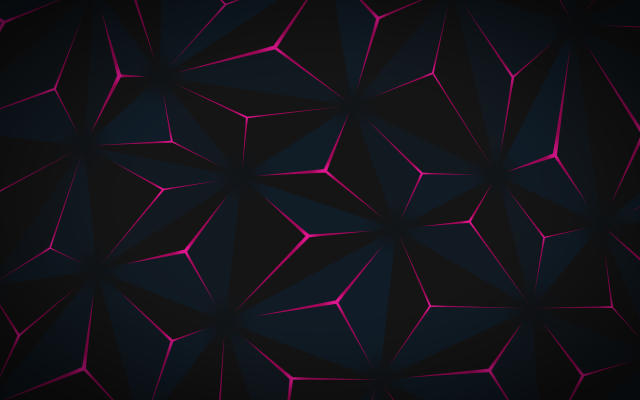
This background is drawn by a WebGL 1 fragment shader. Its source:

```glsl
precision highp float;

uniform vec2 u_resolution;

#define MESH_SIZE 0.372
#define MESH_JITTER 0.24
#define MESH_ANGLE 0.33
#define RIB_WIDTH 0.0060
#define HUB_RADIUS 0.085
#define VIGNETTE 0.62
#define CHARCOAL vec3(0.082, 0.082, 0.086)
#define NAVY vec3(0.061, 0.112, 0.156)
#define HUB_COLOR vec3(0.069, 0.082, 0.095)
#define RIB_CORE vec3(0.88, 0.09, 0.56)
#define RIB_TAIL vec3(0.63, 0.03, 0.35)

float hash(vec2 p) {
    vec3 q = fract(vec3(p.xyx) * 0.1031 + 0.37);
    q += dot(q, q.yzx + 33.33);
    return fract((q.x + q.y) * q.z);
}

// Jittered point of a triangular lattice
vec2 hubPosition(vec2 id) {
    vec2 jitter = vec2(hash(id + 17.0), hash(id + 59.0)) * 2.0 - 1.0;
    vec2 corner = vec2(id.x + 0.5 * id.y, 0.866 * id.y);
    return MESH_SIZE * (corner + MESH_JITTER * jitter);
}

// Signed distance to a line, positive on its left side
float leftOf(vec2 p, vec2 a, vec2 b) {
    vec2 d = b - a;
    vec2 q = p - a;
    return (d.x * q.y - d.y * q.x) / length(d);
}

// Soft facet between two hubs and the triangle's peak
vec4 facet(vec2 p, vec2 a, vec2 b, vec2 peak, vec2 edgeId, float side, float px) {
    float inside = min(leftOf(p, a, b), min(leftOf(p, b, peak), leftOf(p, peak, a)));
    float coverage = clamp(inside / (1.5 * px) + 0.5, 0.0, 1.0);

    // The two facets sharing a mesh edge get opposite tones
    float tone = abs(side - step(0.5, hash(edgeId + 7.0)));
    float strength = mix(0.4, 1.0, hash(edgeId + 31.0 * side + 83.0));
    vec3 color = mix(CHARCOAL, NAVY, tone * strength);

    float hubDistance = min(length(p - a), length(p - b));
    color = mix(HUB_COLOR, color, smoothstep(0.0, HUB_RADIUS, hubDistance));
    return vec4(color, 1.0) * coverage;
}

// Tapered rib running from the peak towards a hub
vec4 rib(vec2 p, vec2 peak, vec2 hub, float reach, float width, float px) {
    vec2 axis = (hub - peak) * reach;
    vec2 q = p - peak;
    float along = clamp(dot(q, axis) / dot(axis, axis), 0.0, 1.0);
    float d = length(q - axis * along);
    float w = width * (1.0 - along);
    float coverage = clamp((w - d) / px + 0.5, 0.0, 1.0)
                   - clamp((-w - d) / px + 0.5, 0.0, 1.0);
    vec3 color = mix(RIB_CORE, RIB_TAIL, smoothstep(0.0, 0.22, along));
    return vec4(color, 1.0) * coverage;
}

void addTriangle(vec2 p, vec2 ia, vec2 ib, vec2 ic, float side, float px,
                 inout vec4 facets, inout vec4 ribs) {
    vec2 a = hubPosition(ia);
    vec2 b = hubPosition(ib);
    vec2 c = hubPosition(ic);

    // Random weights move the peak off the centroid
    vec2 id = ia + ib + ic;
    vec3 random = vec3(hash(id + 11.0), hash(id + 43.0), hash(id + 71.0));
    vec3 weight = 0.75 + random;
    weight /= weight.x + weight.y + weight.z;
    vec2 peak = a * weight.x + b * weight.y + c * weight.z;

    facets += facet(p, a, b, peak, ia + ib, side, px);
    facets += facet(p, b, c, peak, ib + ic, side, px);
    facets += facet(p, c, a, peak, ic + ia, side, px);

    float width = RIB_WIDTH * mix(0.35, 0.9, hash(id + 97.0));
    vec3 reach = mix(vec3(0.66), vec3(0.98), random.yzx);
    ribs = max(ribs, rib(p, peak, a, reach.x, width, px));
    ribs = max(ribs, rib(p, peak, b, reach.y, width * 0.75, px));
    ribs = max(ribs, rib(p, peak, c, reach.z, width, px));
}

void main() {
    float px = 1.0 / u_resolution.y;
    vec2 uv = gl_FragCoord.xy / u_resolution;
    float cs = cos(MESH_ANGLE);
    float sn = sin(MESH_ANGLE);
    vec2 p = mat2(cs, sn, -sn, cs) * (gl_FragCoord.xy * px);

    // Lattice cell under this pixel
    float row = p.y / (0.866 * MESH_SIZE);
    vec2 cell = floor(vec2(p.x / MESH_SIZE - 0.5 * row, row));

    vec4 facets = vec4(0.0);
    vec4 ribs = vec4(0.0);
    for (int j = -1; j <= 1; j++) {
        for (int i = -1; i <= 1; i++) {
            vec2 o = cell + vec2(float(i), float(j));
            vec2 right = o + vec2(1.0, 0.0);
            vec2 top = o + vec2(0.0, 1.0);
            addTriangle(p, o, right, top, 0.0, px, facets, ribs);
            addTriangle(p, right, o + 1.0, top, 1.0, px, facets, ribs);
        }
    }

    // Ribs over facets, darkened towards the corners
    vec3 color = facets.rgb / max(facets.a, 0.001);
    float shade = 1.0 - VIGNETTE * smoothstep(0.55, 1.45, length(uv * 2.0 - 1.0));
    color = mix(color, ribs.rgb / max(ribs.a, 0.001), ribs.a) * shade;
    gl_FragColor = vec4(color, 1.0);
}
```
